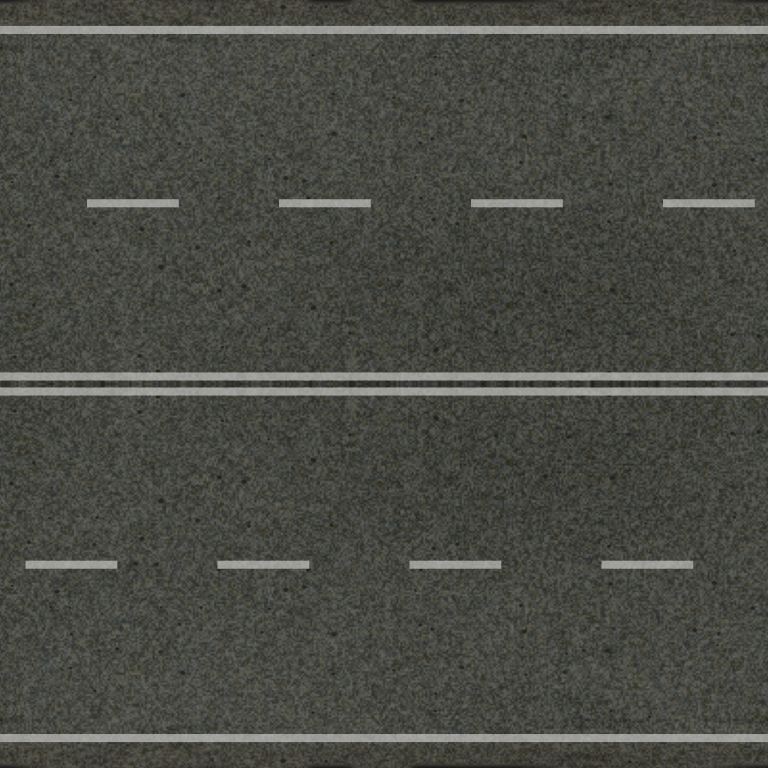
Write a WebGL 1 fragment shader that draws this texture.

```glsl
precision highp float;
// Four-lane asphalt road seen from above: solid edge lines, a double centre
// line and two rows of four dashes. Layered value noise makes the asphalt
// grain, mirrored about the centre line and wrapped across the width.

#define LINE_WIDTH 0.0105
#define EDGE_OFFSET 0.4610
#define CENTRE_OFFSET 0.0098
#define DASH_OFFSET 0.2353
#define DASH_COUNT 4.0
#define DASH_LENGTH 0.1195
#define UPPER_START 0.1133
#define LOWER_START 0.0332
#define GRAIN 0.135
#define PIT_CELLS 36.0

uniform vec2 u_resolution;

const vec3 ASPHALT = vec3(0.272, 0.277, 0.250);
const vec3 PAINT = vec3(0.625, 0.628, 0.608);

float hash(vec2 p) {
  vec3 q = fract(vec3(p.xyx) * 0.1031);
  q += dot(q, q.yzx + 33.33);
  return fract((q.x + q.y) * q.z);
}

// Value noise with the given cells per unit, seamless in x.
float noise(vec2 p, vec2 cells, float seed) {
  p *= cells;
  vec2 i = floor(p);
  vec2 f = fract(p);
  f = f * f * (3.0 - 2.0 * f);
  float x0 = mod(i.x, cells.x) + seed;
  float x1 = mod(i.x + 1.0, cells.x) + seed;
  return mix(mix(hash(vec2(x0, i.y)), hash(vec2(x1, i.y)), f.x),
             mix(hash(vec2(x0, i.y + 1.0)), hash(vec2(x1, i.y + 1.0)), f.x), f.y);
}

// Coverage of a band, from its distance and half width.
float band(float dist, float halfWidth, float pixel) {
  return clamp(0.5 + (halfWidth - abs(dist)) / pixel, 0.0, 1.0);
}

float dashes(vec2 p, float start, float height, vec2 pixel) {
  float period = 1.0 / DASH_COUNT;
  float along = mod(p.x - start - 0.5 * DASH_LENGTH + 0.5 * period, period) - 0.5 * period;
  return band(along, 0.5 * DASH_LENGTH, pixel.x)
       * band(p.y - height, 0.5 * LINE_WIDTH, pixel.y);
}

// Sparse small round spots; density is the share of occupied cells.
float spots(vec2 p, float cells, float density, float seed) {
  vec2 id = floor(p * cells);
  vec2 centre = 0.25 + 0.5 * vec2(hash(id + seed), hash(id + seed + 17.0));
  float radius = mix(0.05, 0.12, hash(id + seed + 41.0));
  float d = length((fract(p * cells) - centre) * vec2(0.8, 1.0));
  return step(1.0 - density, hash(id + seed + 73.0))
       * (1.0 - smoothstep(radius * 0.4, radius * 1.4, d));
}

vec3 asphalt(vec2 p, float grain) {
  // Broad tone: worn lighter outer lanes, darker centre, faint patches.
  float tone = 0.016 * smoothstep(0.12, 0.36, p.y) - 0.008;
  tone += 0.018 * (noise(p, vec2(6.0, 7.0), 11.0) - 0.5);
  tone += 0.006 * cos(6.28318 * (p.x - 0.22));
  tone += 0.012 * (noise(p, vec2(48.0), 23.0) - 0.5);

  // Stretched tyre streaks along the outer edge.
  float nearEdge = smoothstep(0.39, 0.43, p.y);
  tone -= 0.035 * nearEdge * smoothstep(0.55, 0.9, noise(p, vec2(9.0, 130.0), 31.0));

  vec3 color = ASPHALT + tone + GRAIN * grain;

  // Olive and bluish stone tints.
  float tint = noise(p, vec2(260.0), 53.0) - 0.5;
  color += tint * vec3(0.030, 0.004, -0.034);
  color = mix(color, vec3(0.38, 0.36, 0.24), 0.55 * spots(p, 64.0, 0.13, 7.0));
  color = mix(color, vec3(0.10, 0.10, 0.09), 0.75 * spots(p, PIT_CELLS, 0.14, 3.0));

  // Brownish shoulder with a ragged dark rim.
  color *= mix(vec3(1.0), vec3(0.95, 0.92, 0.90), smoothstep(0.462, 0.478, p.y));
  float rim = smoothstep(0.494, 0.5, p.y + 0.003 * grain);
  color *= 1.0 - 0.55 * rim * smoothstep(0.45, 0.75, noise(p, vec2(14.0, 4.0), 61.0));
  return color;
}

void main() {
  vec2 uv = gl_FragCoord.xy / u_resolution;
  vec2 pixel = 1.0 / u_resolution;
  vec2 road = vec2(uv.x, abs(uv.y - 0.5));

  float grain = (noise(road, vec2(400.0), 0.0) - 0.5)
              + 0.65 * (noise(road, vec2(210.0), 97.0) - 0.5);
  vec3 color = asphalt(road, grain);

  // Dark gap between the centre lines, with fine upright scratches.
  float gap = band(road.y, CENTRE_OFFSET - 0.5 * LINE_WIDTH, pixel.y);
  float scratch = noise(road, vec2(230.0, 20.0), 131.0) - 0.5;
  color = mix(color, color * 0.87 + 0.09 * scratch, gap);

  // Painted markings, lightly mottled by the grain.
  float paint = band(road.y - EDGE_OFFSET, 0.5 * LINE_WIDTH, pixel.y);
  paint = max(paint, band(road.y - CENTRE_OFFSET, 0.5 * LINE_WIDTH, pixel.y));
  paint = max(paint, dashes(uv, UPPER_START, 0.5 + DASH_OFFSET, pixel));
  paint = max(paint, dashes(uv, LOWER_START, 0.5 - DASH_OFFSET, pixel));
  float wear = 0.05 * grain + 0.03 * (noise(road, vec2(70.0), 151.0) - 0.5);
  color = mix(color, PAINT + wear, paint);

  gl_FragColor = vec4(color, 1.0);
}
```
